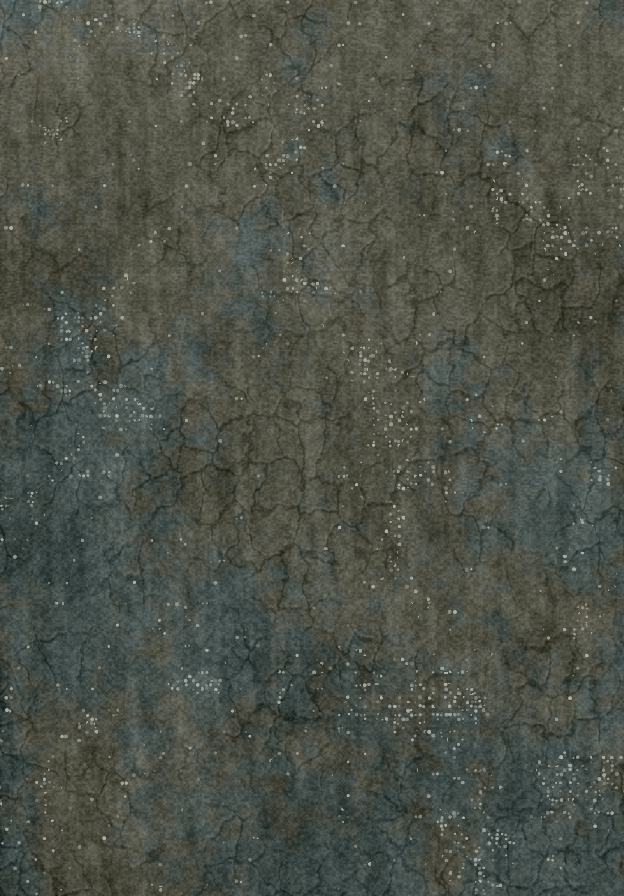
Give the GLSL for this texture, as a Shadertoy shader.

```glsl
#define PLATE_SCALE vec2(30.0, 21.0)
#define CRACK_WIDTH 0.075
#define CRACK_DEPTH 0.085
#define RIM_LIGHT 0.03
#define GRAIN_SCALE 300.0
#define GRAIN_AMOUNT 0.17
#define SPECK_SCALE 210.0
#define SPECK_DENSITY 0.42
#define STONE vec3(0.308, 0.318, 0.288)
#define OLIVE_TINT vec3(0.014, 0.002, -0.018)
#define TEAL_TINT vec3(-0.034, 0.002, 0.020)
#define SPECK_COLOR vec3(0.70, 0.71, 0.67)

float hash(vec2 p) {
    return fract(sin(dot(p, vec2(127.1, 311.7))) * 43758.5453);
}

vec2 hash2(vec2 p) {
    return vec2(hash(p), hash(p + 57.3));
}

float noise(vec2 p) {
    vec2 i = floor(p), f = fract(p);
    f = f * f * (3.0 - 2.0 * f);
    return mix(mix(hash(i), hash(i + vec2(1, 0)), f.x),
               mix(hash(i + vec2(0, 1)), hash(i + vec2(1, 1)), f.x), f.y);
}

float fbm(vec2 p) {
    float sum = 0.0, amp = 0.533;
    for (int i = 0; i < 4; i++) {
        sum += amp * noise(p);
        p = mat2(1.6, 1.2, -1.2, 1.6) * p + 13.7;
        amp *= 0.5;
    }
    return sum;
}

// Distance to the nearest border of a jittered cell
float cellBorder(vec2 p) {
    vec2 cell = floor(p), nearest = vec2(8.0);
    for (int k = 0; k < 9; k++) {
        vec2 c = cell + vec2(k % 3 - 1, k / 3 - 1);
        vec2 d = c + hash2(c) - p;
        if (dot(d, d) < dot(nearest, nearest)) nearest = d;
    }
    float border = 8.0;
    for (int k = 0; k < 25; k++) {
        vec2 c = cell + vec2(k % 5 - 2, k / 5 - 2);
        vec2 d = c + hash2(c) - p, gap = d - nearest;
        if (dot(gap, gap) > 1e-4)
            border = min(border, dot(0.5 * (d + nearest), normalize(gap)));
    }
    return border;
}

// Wavering cracks between upright plates
float crack(vec2 p) {
    vec2 warp = vec2(fbm(p * 38.0), fbm(p * 38.0 + 71.0)) - 0.5;
    float border = cellBorder((p + 0.035 * warp) * PLATE_SCALE);
    float soft = PLATE_SCALE.x / iResolution.y;
    return 1.0 - smoothstep(0.0, CRACK_WIDTH + 0.5 * soft, border);
}

// Tiny pale flecks, one per grid cell
float specks(vec2 p, float density) {
    vec2 g = p * SPECK_SCALE, id = floor(g);
    vec2 center = 0.3 + 0.4 * hash2(id + 19.0);
    float radius = mix(0.18, 0.5, hash(id + 5.0));
    float soft = 0.5 * SPECK_SCALE / iResolution.y;
    float dist = length(fract(g) - center);
    float lit = step(hash(id + 83.0), density);
    return lit * (1.0 - smoothstep(radius - soft, radius + soft, dist));
}

void mainImage(out vec4 fragColor, in vec2 fragCoord) {
    vec2 p = fragCoord / iResolution.y;

    // Broad light and dark areas with upright streaks
    float blotch = fbm(p * 6.0 + 4.0) - 0.5;
    float streak = fbm(p * vec2(75.0, 13.0)) - 0.5;
    float mottle = fbm(p * vec2(60.0, 42.0) + 31.0) - 0.5;
    float tone = 0.13 * blotch + 0.13 * streak + 0.12 * mottle;
    tone += 0.035 * smoothstep(0.45, 1.0, p.y) - 0.008;

    // Sandy grain
    float grain = 0.6 * noise(p * GRAIN_SCALE) + 0.4 * hash(floor(p * GRAIN_SCALE * 1.7));
    tone += GRAIN_AMOUNT * (grain - 0.5);

    // Broken cracks with a lit rim
    float wear = smoothstep(0.32, 0.62, fbm(p * 15.0 + 47.0));
    float groove = crack(p);
    float rim = crack(p + vec2(0.0018, -0.0026)) * (1.0 - groove);
    tone += wear * (RIM_LIGHT * rim - CRACK_DEPTH * groove);

    // Olive above, teal stains below
    float stain = fbm(p * vec2(12.0, 7.0) + 90.0) + 0.5 * (fbm(p * 55.0 + 8.0) - 0.5);
    float low = 1.0 - smoothstep(0.35, 0.75, p.y);
    float teal = smoothstep(0.35, 0.7, stain - 0.15 + 0.24 * low);
    vec3 color = STONE + tone + mix(OLIVE_TINT, TEAL_TINT, teal);

    // Clustered flecks
    float cluster = 0.5 * fbm(p * 9.0 + 22.0) + 0.5 * fbm(p * 34.0 + 66.0);
    float density = SPECK_DENSITY * smoothstep(0.52, 0.72, cluster) + 0.006;
    float fade = mix(0.3, 0.95, hash(floor(p * SPECK_SCALE) + 41.0));
    color = mix(color, SPECK_COLOR, fade * specks(p, density));

    fragColor = vec4(clamp(color, 0.0, 1.0), 1.0);
}
```
